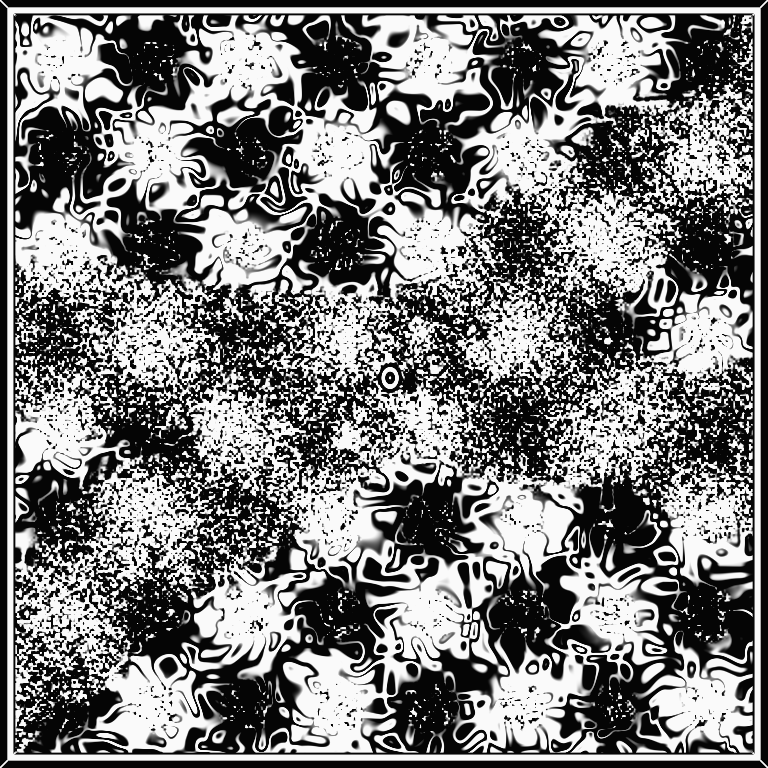
This pattern is drawn by a three.js fragment shader. Its source:

```glsl
// Eight by eight checkerboard dissolving into labyrinth lines and grain, in a mitred frame.
varying vec2 vUv;

const float PI = 3.14159265;
const float CELLS = 8.0;
const float FRAME = 0.02;
const float GRAIN_SCALE = 340.0;
const float LINE_SCALE = 60.0;
const float SOFT = 0.45;
const vec3 BLACK = vec3(0.02);
const vec3 WHITE = vec3(0.98);

float hash(vec2 p) {
  vec3 q = fract(vec3(p.xyx) * 0.1031);
  q += dot(q, q.yzx + 33.33);
  return fract((q.x + q.y) * q.z);
}

float valueNoise(vec2 p) {
  vec2 i = floor(p);
  vec2 f = fract(p);
  f = f * f * (3.0 - 2.0 * f);
  float low = mix(hash(i), hash(i + vec2(1.0, 0.0)), f.x);
  float high = mix(hash(i + vec2(0.0, 1.0)), hash(i + 1.0), f.x);
  return mix(low, high, f.y);
}

// Signed cell tone: 1 at the heart of a light cell, -1 in a dark one, 0 on the seams.
float checkerTone(vec2 board) {
  vec2 cell = floor(board);
  vec2 bump = sin(PI * fract(board));
  float side = mod(cell.x + cell.y, 2.0) * 2.0 - 1.0;
  return side * bump.x * bump.y * mix(0.85, 1.15, hash(cell + 7.0));
}

// Winding contour lines from warped noise.
float labyrinth(vec2 p) {
  vec2 warp = vec2(valueNoise(p * 0.5 + 11.0), valueNoise(p * 0.5 + 47.0));
  return sin(13.0 * valueNoise(p + 1.6 * warp));
}

// Two crossing bands, symmetric about the centre, where grain replaces lines.
float grainMask(vec2 q, float ragged) {
  float steep = abs(q.y - 0.72 * q.x) / 1.2;
  float shallow = abs(q.y + 0.15 * q.x);
  return 1.0 - smoothstep(0.075, 0.125, min(steep, shallow) + ragged);
}

float spot(vec2 q, vec2 centre, float radius) {
  vec2 d = (q - centre) / radius;
  return exp(-dot(d, d));
}

float stripe(float x, float from, float to) {
  float w = 0.001;
  return smoothstep(from - w, from + w, x) - smoothstep(to - w, to + w, x);
}

// Frame lines by depth from the edge, with a light diagonal at each corner.
float frameInk(vec2 depth) {
  float inset = min(depth.x, depth.y);
  float lines = stripe(inset, 0.0095, 0.0175);
  float mitre = 1.0 - smoothstep(0.0008, 0.0022, abs(depth.x - depth.y));
  return max(lines, mitre);
}

float fieldTone(vec2 uv) {
  vec2 q = uv - 0.5;
  float check = checkerTone((uv - FRAME) / (1.0 - 2.0 * FRAME) * CELLS);
  float lines = labyrinth(uv * LINE_SCALE);
  float grain = valueNoise(uv * GRAIN_SCALE) - 0.5;
  float cloud = valueNoise(uv * 22.0) - 0.5;

  // Clear cells: solid hearts with sparse stipple, winding edges.
  float stipple = 3.6 * grain * smoothstep(0.55, 0.85, abs(check));
  float clear = 1.75 * check + lines + stipple;

  // Worn cells: grain shaded by the faded checker.
  float worn = 0.95 * check + 0.9 * cloud + 0.35 * lines + 4.0 * grain;
  float ragged = 0.06 * (valueNoise(uv * 9.0) - 0.5);
  float tone = mix(clear, worn, grainMask(q, ragged));

  // Bright smears mirrored through the centre, and a dark blot.
  vec2 mirrored = q.x < 0.0 ? -q : q;
  tone += 2.6 * spot(mirrored, vec2(0.048, 0.068), 0.018);
  tone -= 3.0 * spot(q, vec2(0.034, 0.005), 0.011);

  // Small ringed eye.
  vec2 eye = (q - vec2(0.008, 0.008)) * vec2(1.15, 0.9);
  float radius = length(eye) + 0.004 * cloud;
  return mix(tone, 1.6 * cos(radius * 560.0), 1.0 - smoothstep(0.014, 0.024, radius));
}

void main() {
  vec2 depth = min(vUv, 1.0 - vUv);
  float field = smoothstep(-SOFT, SOFT, fieldTone(vUv));
  float inside = smoothstep(FRAME - 0.001, FRAME + 0.001, min(depth.x, depth.y));
  gl_FragColor = vec4(mix(BLACK, WHITE, mix(frameInk(depth), field, inside)), 1.0);
}
```
